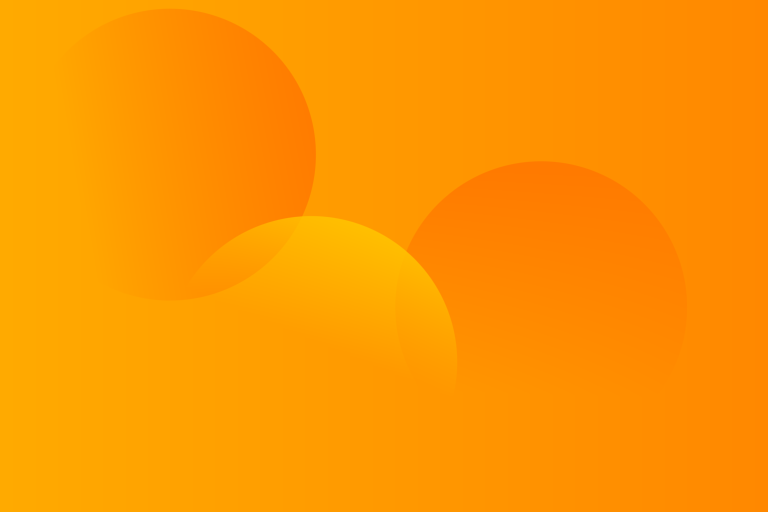
A WebGL 1 fragment shader for this background:

```glsl
precision highp float;
// Three translucent discs over a horizontal amber-to-orange gradient.
// Each disc is a distance function whose opacity fades linearly along
// its own direction, so one side melts into the backdrop.

uniform vec2 u_resolution;

// Blends a disc over base; opacity runs from 0 to 1 along fadeDir
// between the offsets fadeRange.x and fadeRange.y from the center.
vec3 blendDisc(vec3 base, vec2 p, vec2 center, vec2 fadeDir, vec2 fadeRange, vec3 tint) {
  vec2 offset = p - center;
  float pixel = 1.0 / u_resolution.y;
  float coverage = 1.0 - smoothstep(-0.75 * pixel, 0.75 * pixel, length(offset) - 0.285);
  float along = dot(offset, normalize(fadeDir));
  float opacity = clamp((along - fadeRange.x) / (fadeRange.y - fadeRange.x), 0.0, 1.0);
  return mix(base, tint, coverage * opacity);
}

void main() {
  // Canvas height is one unit
  vec2 p = gl_FragCoord.xy / u_resolution.y;
  float across = gl_FragCoord.x / u_resolution.x;

  // Backdrop
  vec3 color = mix(vec3(1.0, 0.667, 0.0), vec3(1.0, 0.533, 0.0), across);

  // Upper left disc, deepest on its right side
  color = blendDisc(color, p, vec2(0.332, 0.698), vec2(0.97, 0.2),
                    vec2(-0.19, 0.285), vec3(1.0, 0.485, 0.0));

  // Right disc, deepest at the top
  color = blendDisc(color, p, vec2(1.057, 0.4), vec2(0.03, 1.0),
                    vec2(-0.17, 0.27), vec3(1.0, 0.478, 0.0));

  // Lower middle disc, a yellow crest fading downward
  color = blendDisc(color, p, vec2(0.608, 0.293), vec2(0.38, 0.92),
                    vec2(0.04, 0.285), vec3(1.0, 0.75, 0.0));

  gl_FragColor = vec4(color, 1.0);
}
```
